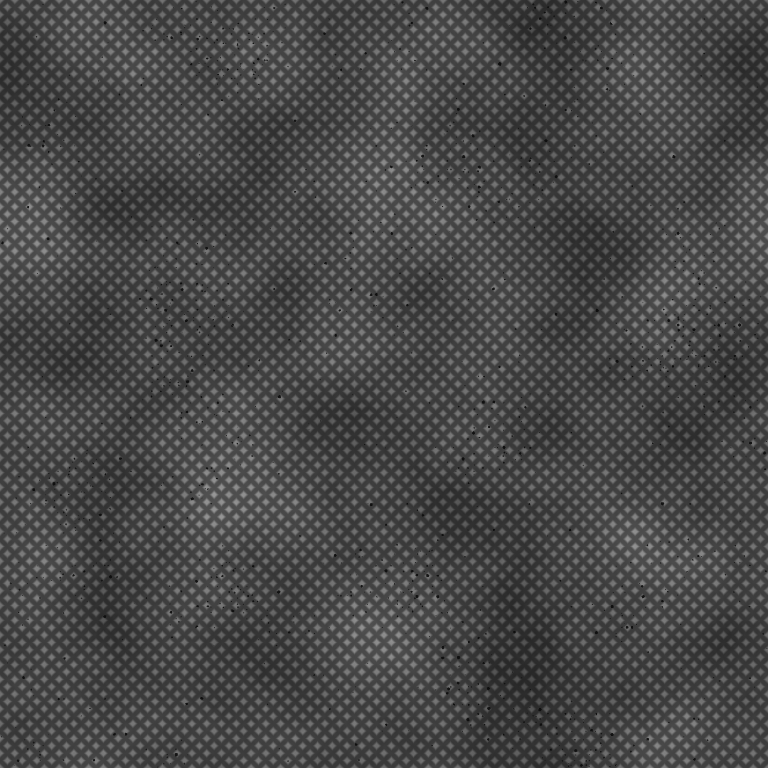
Reproduce this pattern procedurally as a WebGL 1 fragment shader.

```glsl
precision highp float;
// Dark diagonal mesh of soft grey diamonds with cloudy wear and clustered black specks.

uniform vec2 u_resolution;

const float REPEATS = 52.0;          // mesh cells across and down
const float DIAMOND_INNER = 0.13;    // end of the bright core, in cells
const float DIAMOND_OUTER = 0.37;    // start of the dark strand, in cells
const vec3 STRAND_COLOR = vec3(0.232);
const vec3 DIAMOND_COLOR = vec3(0.435);
const vec3 SPECK_COLOR = vec3(0.045);
const float CLOUD_SCALE = 5.0;       // whole number, so the clouds wrap
const float CLOUD_STRENGTH = 0.42;
const float CLUSTER_SCALE = 6.0;
const float GRAIN_SCALE = 170.0;
const float GRAIN_STRENGTH = 0.07;
const float COARSE_SPECKS = 150.0;   // speck cells across
const float FINE_SPECKS = 260.0;

vec2 hash2(vec2 p) {
  vec3 q = fract(p.xyx * vec3(0.1031, 0.1030, 0.0973));
  q += dot(q, q.yzx + 33.33);
  return fract((q.xx + q.yz) * q.zy);
}

vec2 gradientAt(vec2 cell, float period, float seed) {
  float angle = 6.28318 * hash2(mod(cell, period) + seed).x;
  return vec2(cos(angle), sin(angle));
}

// Gradient noise that wraps after a whole number of cells
float gradientNoise(vec2 p, float period, float seed) {
  vec2 i = floor(p);
  vec2 f = p - i;
  vec2 w = f * f * f * (f * (f * 6.0 - 15.0) + 10.0);
  vec2 e = vec2(1.0, 0.0);
  float a = dot(gradientAt(i, period, seed), f);
  float b = dot(gradientAt(i + e.xy, period, seed), f - e.xy);
  float c = dot(gradientAt(i + e.yx, period, seed), f - e.yx);
  float d = dot(gradientAt(i + e.xx, period, seed), f - e.xx);
  return mix(mix(a, b, w.x), mix(c, d, w.x), w.y);
}

float wrappedFbm(vec2 uv, float scale, float seed) {
  float sum = 0.0;
  float amplitude = 1.0;
  for (int octave = 0; octave < 4; octave++) {
    sum += amplitude * gradientNoise(uv * scale, scale, seed);
    scale *= 2.0;
    seed += 17.0;
    amplitude *= 0.45;
  }
  return sum;
}

// One diamond on each corner and each centre of the square cells
float diamondMask(vec2 uv, float pixel) {
  vec2 p = uv * REPEATS;
  vec2 diagonal = vec2(p.x + p.y, p.x - p.y);
  vec2 offset = abs(fract(diagonal + 0.5) - 0.5);
  float soften = 0.25 * pixel * REPEATS;
  return 1.0 - smoothstep(DIAMOND_INNER - soften, DIAMOND_OUTER + soften,
                          max(offset.x, offset.y));
}

// Ragged dots, each kept inside its own cell
float speckMask(vec2 uv, float count, float density, float seed, float pixel) {
  vec2 p = uv * count;
  vec2 cell = floor(p);
  vec2 chance = hash2(cell + seed);
  vec2 center = 0.35 + 0.3 * hash2(cell + seed + 41.0);
  vec2 offset = fract(p) - center;
  float radius = mix(0.12, 0.32, chance.y * chance.y);
  float ragged = 0.12 * gradientNoise(p * 3.0, count * 3.0, seed);
  float soften = 0.6 * pixel * count;
  float dotShape = 1.0 - smoothstep(radius - soften, radius + soften,
                                    length(offset) + ragged);
  return dotShape * step(chance.x, density);
}

void main() {
  vec2 uv = gl_FragCoord.xy / u_resolution;
  float pixel = 1.0 / min(u_resolution.x, u_resolution.y);

  // Mesh
  vec3 color = mix(STRAND_COLOR, DIAMOND_COLOR, diamondMask(uv, pixel));

  // Broad worn clouds and fine grain
  float cloud = wrappedFbm(uv, CLOUD_SCALE, 7.0);
  float grain = gradientNoise(uv * GRAIN_SCALE, GRAIN_SCALE, 131.0);
  color *= 1.0 + CLOUD_STRENGTH * cloud + GRAIN_STRENGTH * grain;
  color += 0.025 * cloud;

  // Specks gathered in patches
  float cluster = smoothstep(0.0, 0.55, wrappedFbm(uv, CLUSTER_SCALE, 83.0));
  float coarse = speckMask(uv, COARSE_SPECKS, 0.004 + 0.09 * cluster, 211.0, pixel);
  float fine = speckMask(uv, FINE_SPECKS, 0.004 + 0.07 * cluster, 307.0, pixel);
  color = mix(color, SPECK_COLOR, max(0.9 * coarse, 0.75 * fine));

  gl_FragColor = vec4(clamp(color, 0.0, 1.0), 1.0);
}
```
